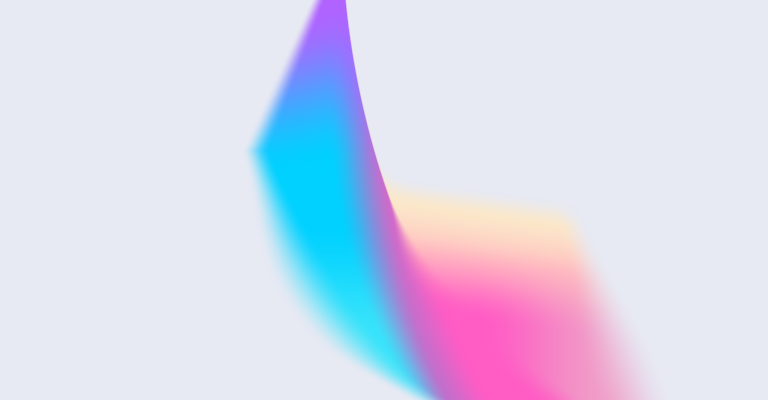
Write a Shadertoy shader that draws this background.

```glsl
const vec3 BACKDROP = vec3(0.904, 0.914, 0.953);
const vec3 VIOLET   = vec3(0.69, 0.39, 1.00);
const vec3 CYAN     = vec3(0.00, 0.82, 1.00);
const vec3 AQUA     = vec3(0.22, 0.89, 0.98);
const vec3 MAUVE    = vec3(0.74, 0.44, 0.80);
const vec3 PINK     = vec3(1.00, 0.36, 0.77);
const vec3 ROSE     = vec3(0.94, 0.62, 0.78);
const vec3 PEACH    = vec3(1.00, 0.75, 0.75);
const vec3 CREAM    = vec3(0.985, 0.91, 0.79);

const float CORNER_DEPTH = 0.377;  // depth of the ribbon's left corner
const float FOLD_START   = 0.488;  // where the sheet leaves the fold

// Soft step centred on an edge
float softEdge(float edge, float halfWidth, float x) {
    return smoothstep(edge - halfWidth, edge + halfWidth, x);
}

// Left outline: straight above the corner, sweeping right below it
float leftOutline(float depth) {
    float below = max(depth - CORNER_DEPTH, 0.0);
    float sweep = below * below;
    return 0.414 - 0.215 * min(depth, CORNER_DEPTH) + 0.17 * below + 0.8 * sweep * sweep;
}

float leftBlur(float depth) {
    float blur = mix(0.009, 0.018, min(depth / CORNER_DEPTH, 1.0));
    blur += 0.027 * smoothstep(0.35, 0.75, depth);
    return blur - 0.02 * smoothstep(0.85, 1.0, depth);
}

// Crease between the cool and the warm side of the ribbon
float creaseLine(float depth) {
    return 0.449 + 0.022 * depth + 0.0915 * depth * depth * depth;
}

// Crisp right edge of the ribbon
float foldLine(float depth) {
    float flare = max(depth - 0.6, 0.0);
    return 0.4505 + 0.05 * depth + 0.13 * depth * depth + 0.6 * flare * flare;
}

vec3 ribbonColor(float x, float depth) {
    float crease = creaseLine(depth);
    float coolness = smoothstep(0.02, 0.42, depth + 0.6 * (x - 0.41) * (1.0 - depth));
    vec3 cool = mix(VIOLET, CYAN, coolness);
    cool = mix(cool, AQUA, smoothstep(0.55, 0.85, depth));
    vec3 warm = mix(VIOLET, MAUVE, smoothstep(0.1, 0.5, depth));
    warm = mix(warm, PINK, smoothstep(crease + 0.01, crease + 0.08, x));
    float creaseBlur = 0.024 + 0.05 * depth * (1.0 - depth);
    return mix(cool, warm, softEdge(crease, creaseBlur, x));
}

vec3 sheetColor(float x, float depth) {
    float level = depth - 0.25 * (x - 0.55);
    vec3 lower = mix(PINK, ROSE, smoothstep(0.62, 0.80, x));
    vec3 color = mix(CREAM, PEACH, smoothstep(0.50, 0.66, level));
    return mix(color, lower, smoothstep(0.58, 0.79, level));
}

// Sheet coverage: a gently sloping top and a slanted right side
float sheetCover(float x, float depth) {
    float nearFold = exp(-max(x - FOLD_START, 0.0) / 0.012);
    float top = 0.478 + 0.27 * (x - 0.52) - 0.06 * nearFold;
    float side = 0.735 + 0.18 * (depth - 0.5);
    float sideBlur = mix(0.02, 0.052, smoothstep(0.55, 0.95, depth));
    return softEdge(top, 0.036, depth) * (1.0 - softEdge(side, sideBlur, x));
}

void mainImage(out vec4 fragColor, in vec2 fragCoord) {
    vec2 uv = fragCoord / iResolution.xy;
    float x = uv.x;
    float depth = 1.0 - uv.y;

    // The fold is crisp above and melts into the sheet below
    float foldBlur = max(0.0015, 1.0 / iResolution.x);
    foldBlur += 0.035 * smoothstep(0.48, 0.8, depth);
    float onRibbon = 1.0 - softEdge(foldLine(depth), foldBlur, x);

    // Join ribbon and sheet, then lay them over the backdrop
    vec3 color = mix(sheetColor(x, depth), ribbonColor(x, depth), onRibbon);
    float cover = mix(sheetCover(x, depth), 1.0, onRibbon);
    cover *= softEdge(leftOutline(depth), leftBlur(depth), x);
    fragColor = vec4(mix(BACKDROP, color, cover), 1.0);
}
```
